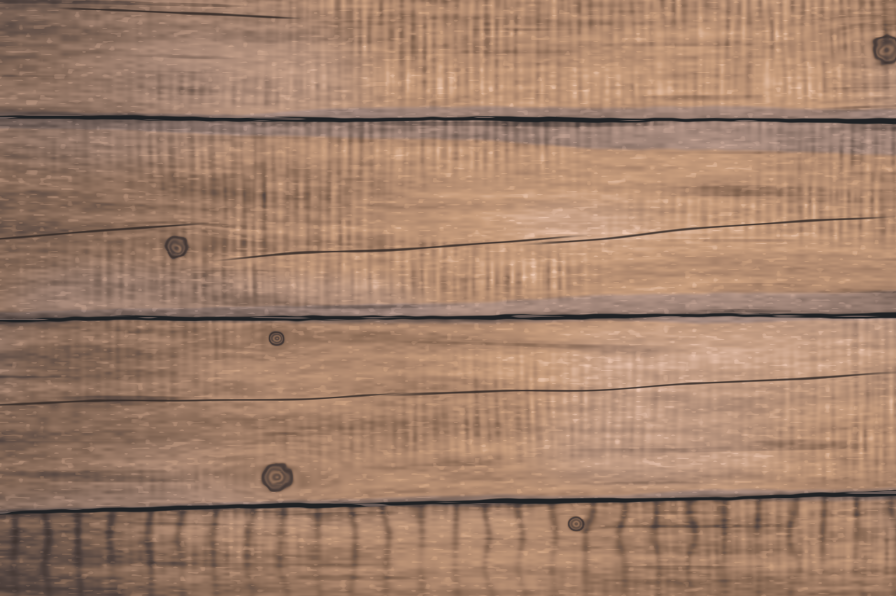
Give the GLSL for this texture, as a Shadertoy shader.

```glsl
const vec3 DARK  = vec3(0.33, 0.27, 0.25);
const vec3 UMBER = vec3(0.51, 0.39, 0.31);
const vec3 TAN   = vec3(0.67, 0.52, 0.42);
const vec3 LIGHT = vec3(0.79, 0.62, 0.49);
const vec3 PALE  = vec3(0.90, 0.75, 0.65);
const vec3 GREY  = vec3(0.58, 0.49, 0.46);
const vec3 GAP   = vec3(0.12, 0.13, 0.14);
const vec3 LUMA  = vec3(0.30, 0.59, 0.11);

const float BASE_TONE = 2.0;
const float GRAIN = 2.3;
const float SAW_PITCH = 0.0176;
const float NOTCH_PITCH = 0.057;
const float GAP_HALF = 0.0042;
const float CRACK_HALF = 0.0016;

// Seams: height at the left edge, slope
const vec2 SEAMS[3] = vec2[3](vec2(0.143, 0.019), vec2(0.465, 0.005), vec2(0.801, -0.001));
// Knots: centre, radius
const vec3 KNOTS[5] = vec3[5](vec3(0.297, 0.584, 0.019), vec3(0.465, 0.432, 0.013),
    vec3(0.465, 0.199, 0.024), vec3(0.967, 0.121, 0.013), vec3(1.488, 0.916, 0.024));
// Long cracks: start, end
const vec4 CRACKS[6] = vec4[6](vec4(0.86, 0.592, 1.52, 0.643), vec4(-0.1, 0.595, 0.36, 0.628),
    vec4(0.34, 0.562, 1.0, 0.602), vec4(0.6, 0.334, 1.55, 0.373),
    vec4(-0.1, 0.318, 0.72, 0.338), vec4(0.08, 0.988, 0.52, 0.974));
// Per plank from the bottom: weathered lower edge, weathered upper edge, saw mark strength
const vec3 WEAR[4] = vec3[4](vec3(0.0, 0.006, 0.5), vec3(0.008, 0.007, 0.75),
    vec3(0.026, 0.036, 1.0), vec3(0.016, 0.01, 0.9));

float hash(vec2 p) { return fract(sin(dot(p, vec2(127.1, 311.7))) * 43758.5); }

float noise(vec2 p) {
    vec2 i = floor(p), f = fract(p);
    f = f * f * (3.0 - 2.0 * f);
    return mix(mix(hash(i), hash(i + vec2(1, 0)), f.x),
               mix(hash(i + vec2(0, 1)), hash(i + vec2(1, 1)), f.x), f.y);
}

float stroke(float d, float w, float px) { return 1.0 - smoothstep(max(w - px, 0.0), w + px, d); }

vec3 woodColour(float t) {
    vec3 c = mix(DARK * 0.75, DARK, clamp(t + 1.0, 0.0, 1.0));
    c = mix(c, UMBER, clamp(t, 0.0, 1.0));
    c = mix(c, TAN, clamp(t - 1.0, 0.0, 1.0));
    c = mix(c, LIGHT, clamp(t - 2.0, 0.0, 1.0));
    return mix(c, PALE, clamp(t - 3.0, 0.0, 1.3));
}

void mainImage(out vec4 fragColor, in vec2 fragCoord) {
    vec2 p = fragCoord / iResolution.y;
    float px = 1.0 / iResolution.y;

    // Plank index and distance to the seams on either side
    int plank = 0;
    float below = 1.0, above = 1.0;
    for (int i = 0; i < 3; i++) {
        float wobble = 0.006 * (noise(vec2(p.x * 5.0, float(i) * 9.0)) - 0.5)
                     + 0.002 * (noise(vec2(p.x * 40.0, float(i) * 5.0)) - 0.5);
        float d = p.y - SEAMS[i].x - SEAMS[i].y * p.x - wobble;
        if (d > 0.0) { below = d; plank = i + 1; }
        else above = min(above, -d);
    }
    float seed = float(plank) * 17.3;
    vec3 wear = WEAR[plank];

    // Grain height, bent around the knots
    float g = p.y + 0.025 * (noise(vec2(p.x * 1.7, p.y * 5.0 + seed)) - 0.5);
    float knotMask = 0.0, knotTone = 0.0;
    for (int i = 0; i < 5; i++) {
        vec2 d = p - KNOTS[i].xy;
        float r = KNOTS[i].z;
        vec2 e = d * vec2(0.4, 1.0) / (1.7 * r);
        float halo = exp(-dot(e, e));
        g -= 0.75 * d.y * halo;
        float q = length(d * vec2(0.9, 1.0)) / r + 0.3 * (noise(p * 90.0) - 0.5);
        float inside = 1.0 - smoothstep(0.75, 1.05, q);
        float rim = exp(-pow((q - 0.85) / 0.17, 2.0));
        knotTone -= 0.35 * halo + 1.5 * rim + inside * (0.7 + 0.45 * sin(q * 15.0));
        knotMask = max(knotMask, inside);
    }

    // Fibres, fine splits and bright flecks
    float fibre = 0.35 * noise(vec2(p.x * 2.5, g * 34.0 + seed))
                + 0.35 * noise(vec2(p.x * 7.0 + seed, g * 110.0))
                + 0.30 * noise(vec2(p.x * 55.0, g * 210.0));
    float split = smoothstep(0.74, 0.94, noise(vec2(p.x * 3.5 + seed, g * 85.0)));
    float fleck = smoothstep(0.72, 0.95, noise(vec2(p.x * 85.0, p.y * 230.0)));
    float patches = noise(p * vec2(2.5, 7.0) + seed);
    float tone = BASE_TONE + GRAIN * (fibre - 0.5) + 0.9 * (patches - 0.5);
    tone += 0.55 * fleck - split * (0.4 + 0.7 * noise(p * vec2(5.0, 12.0)));

    // Upright saw marks, broken into patches
    float sawX = p.x + 0.012 * noise(vec2(p.x * 9.0, p.y * 4.0 + seed));
    float saw = 0.45 * sin(6.2832 * sawX / SAW_PITCH)
              + 1.5 * (noise(vec2(sawX * 150.0, p.y * 14.0 + seed)) - 0.5);
    float sawPatch = smoothstep(0.2, 0.75, noise(p * vec2(3.0, 10.0) + seed + 4.0));
    sawPatch *= smoothstep(-0.1, 0.6, p.x) * smoothstep(0.0, 0.05, below);
    tone += 0.8 * wear.z * saw * sawPatch * (0.5 + noise(vec2(p.x * 30.0, p.y * 110.0)));

    // Wide notches along the lowest plank
    if (plank == 0) {
        float n = p.x / NOTCH_PITCH + 0.3 * noise(p * vec2(12.0, 20.0));
        float notch = exp(-pow((fract(n) - 0.5) / 0.13, 2.0));
        float reach = 0.035 + 0.05 * hash(vec2(floor(n), 3.0));
        tone -= 1.25 * notch * (0.3 + 0.7 * exp(-pow((above - 0.03) / reach, 2.0)));
    }

    // Long cracks, tapered at both ends
    float crack = 0.0;
    for (int i = 0; i < 6; i++) {
        vec4 c = CRACKS[i];
        float s = (p.x - c.x) / (c.z - c.x);
        float y = mix(c.y, c.w, s) + 0.011 * (noise(vec2(p.x * 6.0, float(i) * 7.0)) - 0.5);
        float ends = smoothstep(0.0, 0.15, s) * (1.0 - smoothstep(0.85, 1.0, s));
        float w = CRACK_HALF * (0.4 + noise(vec2(p.x * 25.0, float(i))));
        crack = max(crack, ends * stroke(abs(p.y - y), w, px));
    }

    // Light pool on the right, falling off to the left and corners
    vec2 glow = (p - vec2(1.12, 0.62)) / vec2(0.62, 0.5);
    tone += 1.15 * exp(-dot(glow, glow)) - 0.25;
    tone -= 0.75 * (1.0 - smoothstep(0.0, 0.5, p.x));
    tone -= 0.5 * smoothstep(1.38, 1.5, p.x) * smoothstep(0.2, 0.5, abs(p.y - 0.5));

    // Weathered plank edges
    vec2 band = wear.xy * (0.45 + 0.75 * p.x) + 0.012 * (noise(vec2(p.x * 5.0, seed)) - 0.5);
    float edge = max((1.0 - smoothstep(band.x - 0.004, band.x + 0.004, below)) * step(0.001, wear.x),
                     1.0 - smoothstep(band.y - 0.004, band.y + 0.004, above));
    float seam = min(below, above);
    tone -= 0.6 * edge + 1.3 * exp(-seam / 0.006);
    tone = mix(tone, 1.6, 0.5 * knotMask) + knotTone;

    vec3 colour = woodColour(tone);
    float fade = 0.25 * (1.0 - smoothstep(0.0, 0.7, p.x)) + 0.35 * smoothstep(0.5, 0.85, patches);
    vec3 faded = GREY * dot(colour, LUMA) / dot(GREY, LUMA);
    colour = mix(colour, faded, clamp(fade + 0.75 * edge, 0.0, 0.9));
    colour = mix(colour, DARK * 0.6, 0.85 * crack);

    // Dark gaps with a few pale splinters
    float gapHalf = GAP_HALF * (0.55 + 0.8 * noise(vec2(p.x * 8.0, seam * 20.0)));
    float splinter = smoothstep(0.78, 0.92, noise(vec2(p.x * 16.0, p.y * 330.0)));
    colour = mix(colour, mix(GAP, GREY, 0.6 * splinter), stroke(seam, gapHalf, px));

    fragColor = vec4(clamp(colour, 0.0, 1.0), 1.0);
}
```
